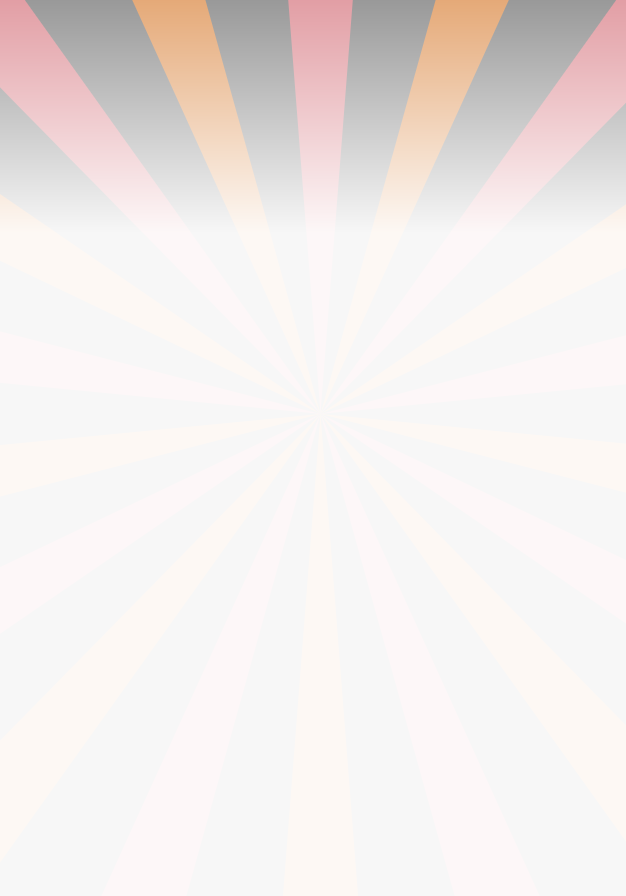
Reproduce this background procedurally as a Shadertoy shader.

```glsl
// Sunburst of alternating pink and orange rays on grey, washed out to near white below the top.
#define CENTER vec2(0.512, 0.538)
#define RAY_COUNT 18.0
#define RAY_FILL 0.446
#define FADE_HEIGHT 0.26
#define WASH 0.92
#define GREY vec3(0.600, 0.600, 0.600)
#define PINK vec3(0.886, 0.620, 0.645)
#define ORANGE vec3(0.898, 0.664, 0.470)

const float TAU = 6.2831853;

// Adds the rays to the backdrop; p is measured from the hub in canvas heights.
vec3 sunburst(vec2 p, float pixel) {
    float sector = TAU / RAY_COUNT;
    float angle = atan(p.x, p.y + 1e-6);
    float ray = floor(angle / sector + 0.5);
    float offAxis = abs(angle - ray * sector);

    // Perpendicular distance inside the ray edge, smoothed over one pixel.
    float inside = length(p) * sin(0.5 * RAY_FILL * sector - offAxis);
    float coverage = clamp(inside / pixel + 0.5, 0.0, 1.0);

    vec3 rayColor = mix(PINK, ORANGE, mod(abs(ray), 2.0));
    return mix(GREY, rayColor, coverage);
}

void mainImage(out vec4 fragColor, in vec2 fragCoord) {
    vec2 uv = fragCoord / iResolution.xy;
    vec2 fromHub = (fragCoord - CENTER * iResolution.xy) / iResolution.y;
    vec3 color = sunburst(fromHub, 1.0 / iResolution.y);

    // White veil, clear at the top edge and nearly opaque below the fade.
    float veil = WASH * clamp((1.0 - uv.y) / FADE_HEIGHT, 0.0, 1.0);
    fragColor = vec4(mix(color, vec3(1.0), veil), 1.0);
}
```
